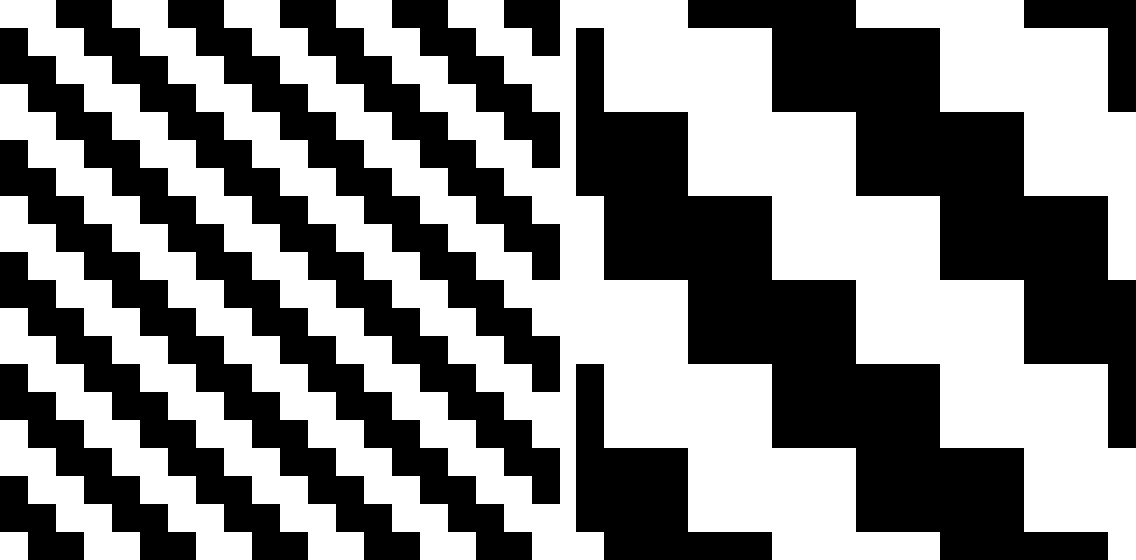
Left: the whole. Right: its middle third, enlarged.
Write a three.js fragment shader that draws this pattern.

```glsl
varying vec2 vUv;

const float REPEATS = 5.0;          // stair stripes across and down
const float CELLS_PER_REPEAT = 4.0; // two dark cells, then two light
const float DARK_START = 1.0;       // first dark cell of the bottom row
const float DARK_CELLS = 2.0;
const vec3 DARK = vec3(0.0);
const vec3 LIGHT = vec3(1.0);

// 1 for a light cell, 0 for a dark one; each row shifts one cell left
float cellTone(vec2 cell) {
  float stepIndex = mod(cell.x + cell.y - DARK_START + 0.5, CELLS_PER_REPEAT);
  return step(DARK_CELLS, stepIndex);
}

void main() {
  vec2 grid = vUv * REPEATS * CELLS_PER_REPEAT;

  // Coverage on each side of the nearest cell corner
  vec2 corner = floor(grid + 0.5);
  vec2 pixelSize = max(fwidth(grid), vec2(1e-5));
  vec2 coverage = clamp((grid - corner) / pixelSize + 0.5, 0.0, 1.0);

  // Blend the four cells that meet at that corner
  float below = mix(cellTone(corner - vec2(1.0, 1.0)),
                    cellTone(corner - vec2(0.0, 1.0)), coverage.x);
  float above = mix(cellTone(corner - vec2(1.0, 0.0)),
                    cellTone(corner), coverage.x);
  float tone = mix(below, above, coverage.y);

  gl_FragColor = vec4(mix(DARK, LIGHT, tone), 1.0);
}
```
